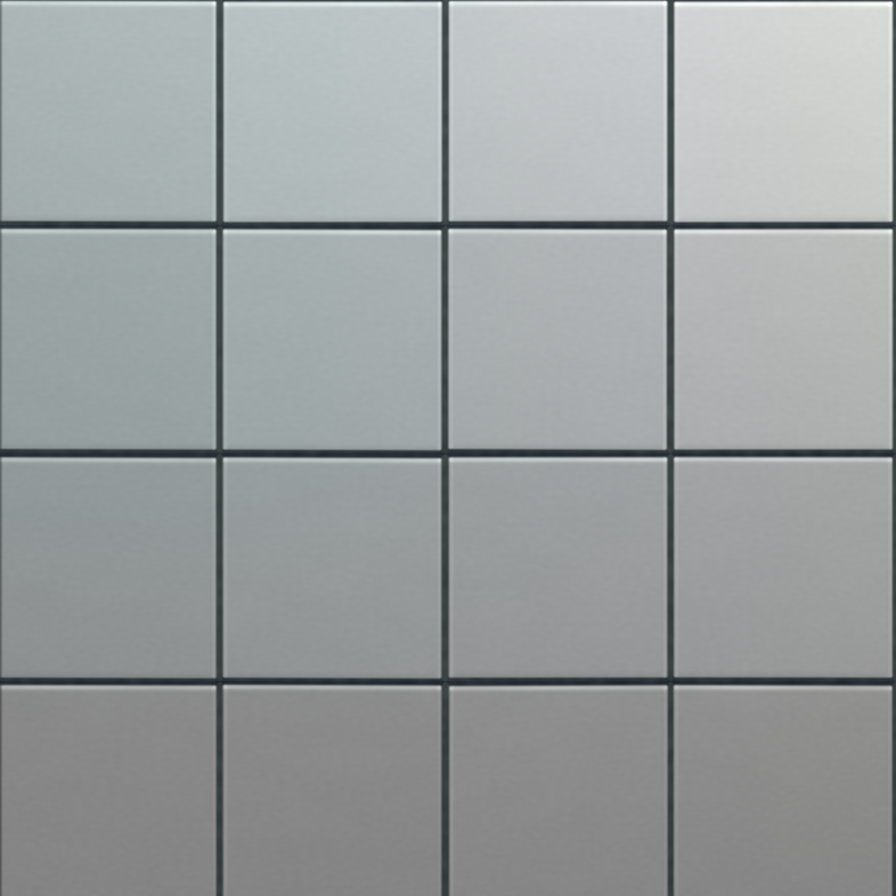
Write a Shadertoy shader that draws this pattern.

```glsl
vec2 hash2(vec2 p) {
    vec3 q = fract(p.xyx * vec3(0.1031, 0.1030, 0.0973));
    q += dot(q, q.yzx + 33.33);
    return fract((q.xx + q.yz) * q.zy) * 2.0 - 1.0;
}

float gradientNoise(vec2 p) {
    vec2 i = floor(p), f = fract(p);
    vec2 u = f * f * f * (f * (f * 6.0 - 15.0) + 10.0);
    float a = dot(hash2(i), f);
    float b = dot(hash2(i + vec2(1, 0)), f - vec2(1, 0));
    float c = dot(hash2(i + vec2(0, 1)), f - vec2(0, 1));
    float d = dot(hash2(i + vec2(1, 1)), f - vec2(1, 1));
    return mix(mix(a, b, u.x), mix(c, d, u.x), u.y);
}

float roundedBox(vec2 p, vec2 halfSize, float radius) {
    vec2 q = abs(p) - halfSize + radius;
    return length(max(q, 0.0)) + min(max(q.x, q.y), 0.0) - radius;
}

// Ambient light: dim below, brightest at the upper right
vec3 wallLight(vec2 uv) {
    float level = 0.513 + 0.2 * uv.y + 0.075 * uv.y * uv.y + 0.17 * (uv.x - 0.5) * uv.y;
    vec3 light = vec3(level);
    float green = (1.0 - smoothstep(0.2, 0.85, uv.x)) * smoothstep(0.15, 0.6, uv.y);
    light += green * vec3(-0.018, 0.014, 0.008);
    light += vec3(-0.004, 0.004, 0.012) * smoothstep(0.1, 0.5, uv.y);
    light.b -= 0.025 * smoothstep(0.72, 1.0, uv.x) * uv.y;
    return light;
}

void mainImage(out vec4 fragColor, in vec2 fragCoord) {
    vec2 uv = fragCoord / iResolution.xy;
    float blur = max(0.0019, 0.8 / iResolution.y);

    // Four by four tiles, numbered from the upper left
    vec2 pitch = vec2(0.2515, 0.2545);
    vec2 offset = vec2(0.006, 0.003);
    vec2 grid = (vec2(uv.x, 1.0 - uv.y) + offset) / pitch;
    vec2 tile = floor(grid);
    vec2 jitter = hash2(tile + 7.0);
    vec2 local = (fract(grid) - 0.5) * pitch;
    vec2 pos = local - 0.0005 * jitter;
    pos.y += 0.004 * jitter.x * pos.x;
    vec2 halfSize = pitch * 0.5 - vec2(0.0037, 0.0042);
    float dist = roundedBox(pos, halfSize, 0.0025);

    // Each tile flattens the light a little across its own face
    vec2 center = (tile + 0.5) * pitch - offset;
    center.y = 1.0 - center.y;
    vec3 glaze = wallLight(mix(uv, center, 0.35)) + 0.005 * jitter.y;
    glaze += 0.008 * gradientNoise(uv * vec2(14.0, 30.0));
    glaze += 0.012 * gradientNoise(uv * vec2(110.0, 170.0));
    glaze *= 1.0 - 0.06 * smoothstep(-0.009, 0.0, dist);

    // Bright upper bevel and weaker side bevels
    float top = pos.y + halfSize.y;
    float right = halfSize.x - pos.x;
    float left = pos.x + halfSize.x;
    float wear = 0.9 + 0.4 * gradientNoise(vec2(uv.x * 9.0, tile.y * 3.7));
    glaze += vec3(0.18, 0.19, 0.18) * wear * exp(-pow((top - 0.0028) / 0.003, 2.0));
    glaze += 0.10 * exp(-pow((right - 0.0025) / 0.0022, 2.0)) * (0.4 + 0.6 * uv.y);
    glaze += 0.06 * exp(-pow((left - 0.003) / 0.0025, 2.0));
    glaze *= mix(0.6, 1.0, smoothstep(0.0, 0.004, uv.x));

    // Recessed grout, darkest just above each horizontal bevel
    vec2 edge = pitch * 0.5 - abs(local);
    float horizontal = smoothstep(-0.002, 0.002, edge.x - edge.y);
    float lower = step(local.y, 0.0);
    float shade = horizontal * mix(0.55, 1.0, lower);
    vec3 grout = mix(vec3(0.23, 0.26, 0.26), vec3(0.15, 0.18, 0.21), shade);
    grout *= 0.9 + 0.2 * uv.y;
    grout += 0.05 * gradientNoise(uv * 65.0);

    vec3 color = mix(glaze, grout, smoothstep(-blur, blur, dist));
    fragColor = vec4(clamp(color, 0.0, 1.0), 1.0);
}
```
